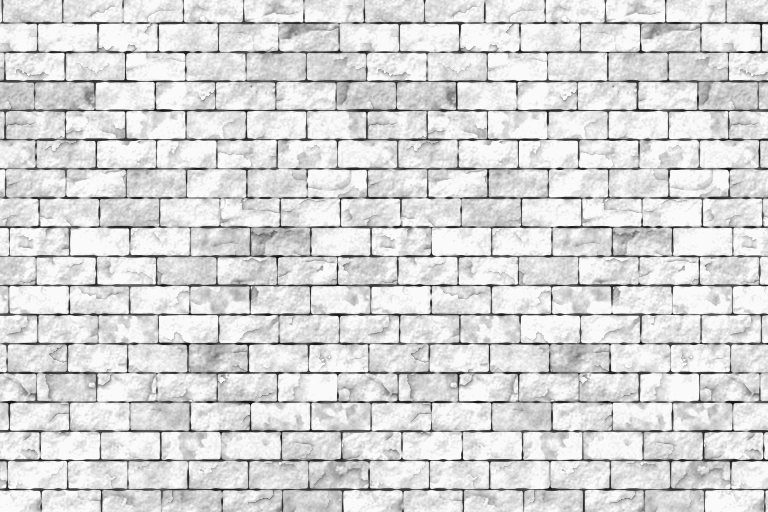
This texture is drawn by a WebGL 1 fragment shader. Its source:

```glsl
precision highp float;
// Pale split-face stone wall in running bond, with thin dark open joints.
// Each block is a rounded box; noise relief, ledge shadows and bleached patches
// give it a rough face. Block faces recur after a fixed number of columns.

uniform vec2 u_resolution;

const float ROWS = 17.56;          // courses over the canvas height
const float BLOCK_ASPECT = 2.068;  // block width over course height
const float FIRST_ROW_CUT = 0.21;  // part of the top course above the canvas
const float FACE_PERIOD = 6.0;     // columns before faces recur
const float ROW_START = 0.08;      // shift of the first joint, in blocks
const float ROW_DRIFT = 0.005;     // extra shift per course
const float ROW_JITTER = 0.09;     // irregular shift per course
const vec2 JOINT_HALF = vec2(0.017, 0.027); // in course heights
const float CORNER_RADIUS = 0.075;
const float EDGE_WEAR = 0.045;
const float JOINT_DARK = 0.07;
const float JOINT_LIGHT = 0.36;
const float STONE_DARK = 0.79;
const float STONE_LIGHT = 0.97;
const float PATCH_GREY = 0.70;
const float BLEACHED_SHARE = 0.07;
const float RELIEF_STRENGTH = 1.0;
const float LEDGE_STRENGTH = 0.36;
const float GRAIN_STRENGTH = 0.10;
const vec2 LIGHT_STEP = vec2(-0.035, -0.06);

float hash(vec2 p) {
  vec3 q = fract(vec3(p.xyx) * 0.1031);
  q += dot(q, q.yzx + 33.33);
  return fract((q.x + q.y) * q.z);
}

float noise(vec2 p) {
  vec2 cell = floor(p);
  vec2 f = fract(p);
  f = f * f * (3.0 - 2.0 * f);
  float a = mix(hash(cell), hash(cell + vec2(1.0, 0.0)), f.x);
  float b = mix(hash(cell + vec2(0.0, 1.0)), hash(cell + 1.0), f.x);
  return mix(a, b, f.y);
}

// Layered noise, turned at each octave to hide the lattice
float relief(vec2 p) {
  float sum = 0.0;
  float amplitude = 0.5;
  p *= 1.6;
  for (int i = 0; i < 4; i++) {
    sum += amplitude * noise(p);
    p = mat2(1.6, 1.2, -1.2, 1.6) * p + 7.3;
    amplitude *= 0.55;
  }
  return sum;
}

// Sharp on one side and fading on the other, like a broken ledge
float ledgeShadow(vec2 p, float height) {
  vec2 bent = p * vec2(1.0, 1.7) + vec2(0.5 * p.y, 0.0);
  float d = noise(bent + 1.1 * height) + 0.5 * (height - 0.5) - 0.5;
  float shadow = smoothstep(-0.025, 0.025, d) * exp(-11.0 * max(d, 0.0));
  return shadow * smoothstep(0.35, 0.7, noise(p * 1.9 + 31.0));
}

float stoneFace(vec2 local, vec2 id) {
  float pick = hash(id + 11.0);
  float rough = mix(0.55, 1.25, hash(id + 23.0));
  vec2 p = local + 40.0 * vec2(hash(id + 3.0), hash(id + 5.0)) + 60.0;

  float height = relief(p);
  float slope = relief(p + LIGHT_STEP) - height;
  float tone = mix(STONE_DARK, STONE_LIGHT, sqrt(hash(id + 41.0)));
  tone += 0.16 * (noise(p * 2.3 + 17.0) - 0.5);
  tone += rough * RELIEF_STRENGTH * slope;
  tone -= rough * LEDGE_STRENGTH * ledgeShadow(p, height);

  // A few blocks are bleached, with grey blotches
  float blotch = smoothstep(0.48, 0.56, height + 0.35 * slope);
  float bleached = mix(STONE_LIGHT, PATCH_GREY, blotch * noise(p * 5.0));
  tone = mix(tone, bleached + 0.3 * slope, step(1.0 - BLEACHED_SHARE, pick));

  return tone + GRAIN_STRENGTH * (noise(p * 15.0) - 0.5);
}

void main() {
  // Wall space: one unit is one course, counted from the top
  vec2 wall = gl_FragCoord.xy / u_resolution.y;
  wall = vec2(wall.x, 1.0 - wall.y) * ROWS + vec2(0.0, FIRST_ROW_CUT);
  float pixel = ROWS / u_resolution.y;

  // Running bond
  float row = floor(wall.y);
  float shift = ROW_START + 0.5 * mod(row, 2.0) + ROW_DRIFT * row;
  shift += ROW_JITTER * (hash(vec2(row, 71.0)) - 0.5);
  float along = wall.x / BLOCK_ASPECT - shift;
  vec2 id = vec2(mod(floor(along), FACE_PERIOD), row);
  vec2 local = vec2((fract(along) - 0.5) * BLOCK_ASPECT, fract(wall.y) - 0.5);

  // Worn block outline
  vec2 halfSize = vec2(0.5 * BLOCK_ASPECT, 0.5) - JOINT_HALF;
  vec2 q = abs(local) - halfSize + CORNER_RADIUS;
  float edge = length(max(q, 0.0)) + min(max(q.x, q.y), 0.0) - CORNER_RADIUS;
  edge += EDGE_WEAR * (noise(wall * 5.0) - 0.5);
  float joint = smoothstep(-0.7 * pixel, 0.7 * pixel, edge);

  // Faint weathering over the wall and shade near the edges
  float tone = stoneFace(local, id);
  tone += 0.07 * (noise(wall * 0.22 + 4.0) - 0.5);
  tone -= 0.10 * smoothstep(-0.09, 0.0, edge) * noise(wall * 3.0 + 9.0);
  tone = clamp(tone, 0.2, 0.98);

  float gap = mix(JOINT_DARK, JOINT_LIGHT, noise(wall * 2.5 + 50.0));
  gl_FragColor = vec4(vec3(mix(tone, gap, joint)), 1.0);
}
```
